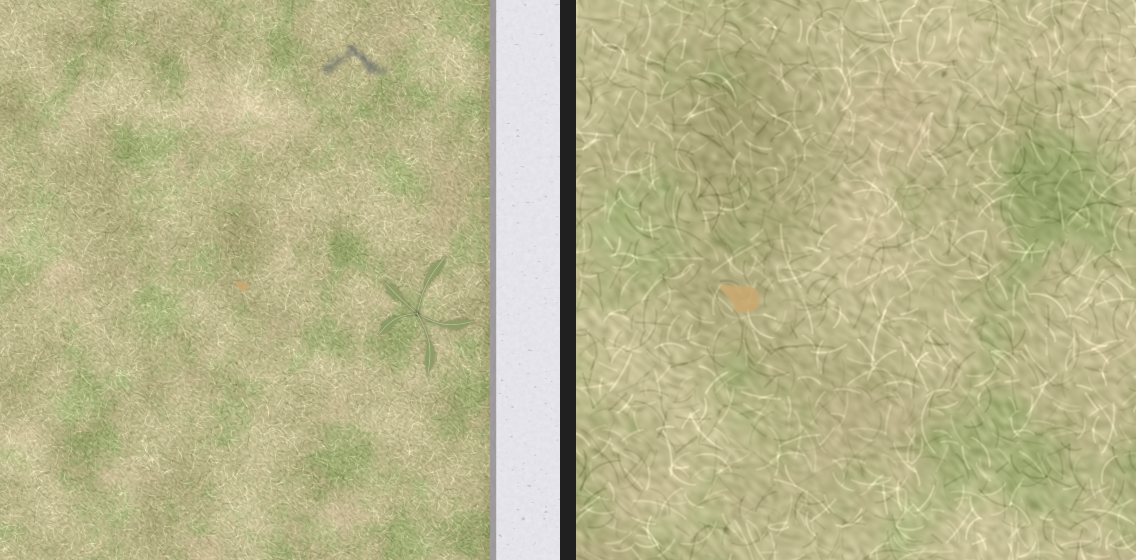
Left: the whole. Right: its middle third, enlarged.
Reproduce this texture procedurally as a Shadertoy shader.

```glsl
// A dry, patchy lawn seen from above, ending at a grey kerb and a pale plaster wall.
// Layered gradient noise tints the ground, jittered grids scatter curved straw blades,
// and a small rosette weed, a sooty smear and a fallen leaf are distance shapes.

vec3 hash3(vec2 p) {
    vec3 q = fract(p.xyx * vec3(0.1031, 0.1030, 0.0973));
    q += dot(q, q.yxz + 33.33);
    return fract((q.xxy + q.yzz) * q.zyx);
}

mat2 turn(float a) {
    return mat2(cos(a), sin(a), -sin(a), cos(a));
}

float corner(vec2 cell, vec2 offset) {
    return dot(hash3(cell).xy * 2.0 - 1.0, offset);
}

float gradientNoise(vec2 p) {
    vec2 i = floor(p), f = p - i;
    vec2 u = f * f * f * (f * (f * 6.0 - 15.0) + 10.0);
    vec2 e = vec2(1.0, 0.0);
    return mix(mix(corner(i, f), corner(i + e, f - e), u.x),
               mix(corner(i + e.yx, f - e.yx), corner(i + 1.0, f - 1.0), u.x), u.y);
}

float fbm(vec2 p) {
    float sum = 0.0, gain = 0.5;
    for (int i = 0; i < 5; i++) {
        sum += gain * gradientNoise(p);
        p = turn(0.6) * p * 2.03 + 17.0;
        gain *= 0.5;
    }
    return sum;
}

// Coverage of a shape from its signed distance
float fill(float d, float soft) {
    return 1.0 - smoothstep(-soft, soft, d);
}

float segment(vec2 p, vec2 a, vec2 b) {
    vec2 ab = b - a;
    return length(p - a - ab * clamp(dot(p - a, ab) / dot(ab, ab), 0.0, 1.0));
}

// Tone of one layer of curved blades: positive is pale straw, negative is shade
float bladeLayer(vec2 p, float scale, float seed, float pixel) {
    vec2 g = turn(seed * 1.3) * p * scale + seed * 37.0;
    vec2 home = floor(g);
    float tone = 0.0;
    for (int y = -1; y <= 1; y++)
    for (int x = -1; x <= 1; x++) {
        vec2 cell = home + vec2(x, y);
        vec3 place = hash3(cell), kind = hash3(cell + 91.7);
        vec2 q = turn(place.z * 6.2832) * (g - cell - place.xy);
        float reach = 0.2 + 0.32 * kind.x;
        q.y += (kind.y - 0.5) * 1.8 * q.x * q.x;
        float d = segment(q, vec2(-reach, 0.0), vec2(reach, 0.0)) / scale;
        float strength = kind.z > 0.5 ? 2.6 * kind.z - 0.5 : -1.5 + 2.0 * kind.z;
        tone += strength * fill(d - 0.0007, max(pixel, 0.0007));
    }
    return tone;
}

vec3 lawn(vec2 p, float pixel) {
    // Broad worn and lush areas
    float patches = fbm(p * 8.0 + 3.0);
    float lush = smoothstep(-0.08, 0.28, fbm(p * 9.0 + 41.0) + 0.35 * fbm(p * 30.0));
    float bare = smoothstep(0.0, 0.25, fbm(p * 7.0 + 73.0));

    // Fibrous grain, bent by a slower noise
    vec2 warped = p + 0.006 * vec2(gradientNoise(p * 45.0), gradientNoise(p * 45.0 + 19.0));
    float grain = gradientNoise(turn(0.7) * warped * vec2(130.0, 210.0))
                + gradientNoise(turn(-0.9) * warped * vec2(240.0, 140.0) + 9.0);
    float tone = -0.25 + 3.2 * patches - 0.55 * lush + 0.3 * bare + 1.25 * grain;

    // Straw and shadows
    float blades = 0.0;
    for (int i = 0; i < 6; i++) {
        float k = float(i);
        blades += bladeLayer(p, 27.0 + 7.0 * k, k + 1.0, pixel);
    }
    tone += blades * mix(0.72, 0.45, bare);

    // Small dark crumbs gathered in thin turf
    float crumbs = smoothstep(0.36, 0.55, gradientNoise(p * 110.0 + 5.0));
    tone -= 1.6 * crumbs * smoothstep(0.0, 0.2, fbm(p * 6.0 + 12.0));
    tone -= 1.0 * smoothstep(0.845, 0.874, p.x + 0.05 * patches);

    vec3 color = vec3(0.76, 0.735, 0.567) + clamp(tone, -3.2, 2.4) * vec3(0.079, 0.073, 0.079);
    color += lush * vec3(-0.055, 0.012, -0.035);
    return color + bare * vec3(0.018, -0.006, 0.012);
}

// Rosette of stalked leaves with pale midribs
vec3 addWeed(vec3 color, vec2 p, float pixel) {
    for (int i = 0; i < 5; i++) {
        float k = float(i);
        float len = 0.092 + 0.022 * sin(k * 1.7 + 0.4);
        vec2 q = turn(0.14 - k * 1.257) * (p - vec2(0.745, 0.44));
        float t = clamp(q.x / len, 0.0, 1.0);
        q.y += 0.012 * sin(t * 3.14) * cos(k * 2.3);
        float width = 0.0017 + 0.007 * smoothstep(0.35, 0.75, t) * (1.0 - smoothstep(0.8, 1.0, t));
        float d = segment(q, vec2(0.0), vec2(len, 0.0));
        vec3 leaf = mix(vec3(0.55, 0.62, 0.40), vec3(0.73, 0.76, 0.57), fill(d - 0.0008, 0.001));
        color = mix(color, color * 0.84, fill(d - width - 0.002, 0.004));
        color = mix(color, leaf, 0.85 * fill(d - width, pixel));
    }
    return color;
}

vec3 wall(vec2 p) {
    float rough = gradientNoise(p * 190.0) + gradientNoise(p * 95.0 + 8.0);
    float pits = smoothstep(0.32, 0.55, gradientNoise(p * vec2(100.0, 170.0) + 31.0));
    return vec3(0.895, 0.893, 0.916) + 0.022 * rough - 0.11 * pits;
}

void mainImage(out vec4 fragColor, in vec2 fragCoord) {
    vec2 p = fragCoord / iResolution.xy;
    float pixel = 0.8 / iResolution.y;
    vec3 color = lawn(p, pixel);

    // Sooty smear, ragged at its rim
    float smear = min(segment(p, vec2(0.585, 0.875), vec2(0.63, 0.912)),
                      segment(p, vec2(0.63, 0.912), vec2(0.68, 0.868)));
    float soot = fill(smear - 0.004 + 0.03 * fbm(p * 45.0), 0.012);
    color = mix(color, vec3(0.40, 0.42, 0.41), 0.75 * soot);

    // Fallen leaf
    vec2 leaf = turn(0.5) * (p - vec2(0.433, 0.489));
    float leafEdge = abs(leaf.x) + 1.4 * abs(leaf.y) - 0.013 + 0.008 * gradientNoise(p * 90.0);
    color = mix(color, vec3(0.80, 0.66, 0.43), 0.8 * fill(leafEdge, 0.0015));
    color = addWeed(color, p, pixel);

    // Kerb and wall
    vec3 kerb = vec3(0.62, 0.605, 0.615) + 0.03 * gradientNoise(p * vec2(200.0, 60.0));
    color = mix(color, kerb, smoothstep(-pixel, pixel, p.x - 0.875));
    color = mix(color, wall(p), smoothstep(-pixel, pixel, p.x - 0.886));
    fragColor = vec4(clamp(color, 0.0, 1.0), 1.0);
}
```
